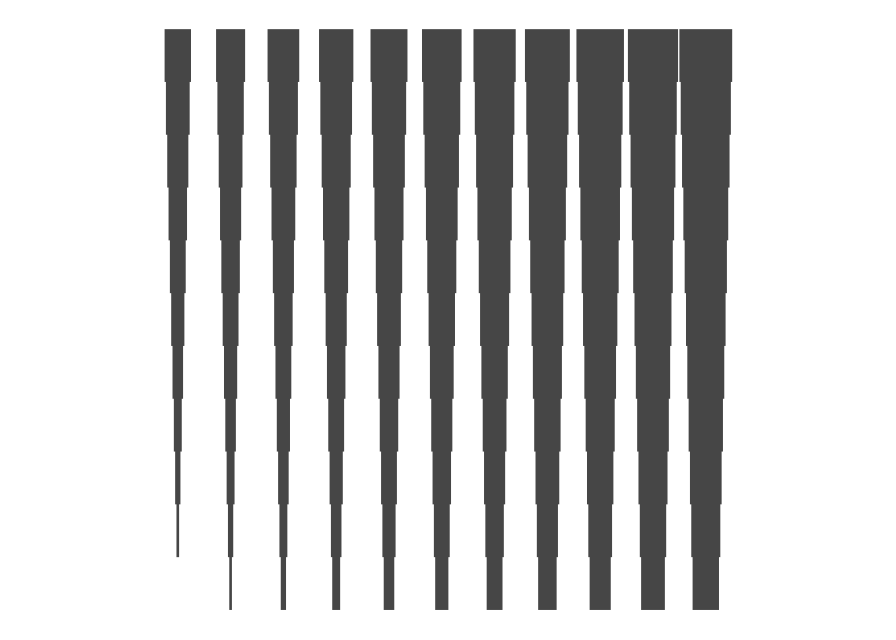
A Shadertoy shader for this pattern:

```glsl
// Eleven dark columns on white, each narrowing downward in even steps.
// Every step is a centred bar in a square grid cell; its width grows by column
// and shrinks by row. Edges use the exact share of the pixel that is covered.

const int COUNT = 11;                    // cells along each side of the grid
const float CELL = 0.0825;               // cell size, in canvas heights
const vec2 GRID_CENTER = vec2(-0.0097, 0.0007);
const vec3 PAPER = vec3(1.0);
const vec3 INK = vec3(0.275);

// Share of a pixel-wide span around p that lies between lo and hi.
float spanCoverage(float p, float lo, float hi, float pixel) {
    float overlap = min(p + 0.5 * pixel, hi) - max(p - 0.5 * pixel, lo);
    return max(overlap, 0.0) / pixel;
}

// Pixel coverage of an axis-aligned bar.
float barCoverage(vec2 p, vec2 center, vec2 halfSize, float pixel) {
    vec2 lo = center - halfSize;
    vec2 hi = center + halfSize;
    return spanCoverage(p.x, lo.x, hi.x, pixel) * spanCoverage(p.y, lo.y, hi.y, pixel);
}

// Sum of all bars; the bars never overlap.
float steppedColumns(vec2 p, float pixel) {
    float middle = 0.5 * float(COUNT - 1);
    float total = 0.0;
    for (int row = 0; row < COUNT; row++) {
        for (int col = 0; col < COUNT; col++) {
            vec2 center = CELL * vec2(float(col) - middle, middle - float(row));
            float fill = float(COUNT - 1 + col - row) / float(2 * (COUNT - 1));
            total += barCoverage(p, center, 0.5 * CELL * vec2(fill, 1.0), pixel);
        }
    }
    return clamp(total, 0.0, 1.0);
}

void mainImage(out vec4 fragColor, in vec2 fragCoord) {
    float pixel = 1.0 / iResolution.y;
    vec2 p = (fragCoord - 0.5 * iResolution.xy) * pixel - GRID_CENTER;
    fragColor = vec4(mix(PAPER, INK, steppedColumns(p, pixel)), 1.0);
}
```
